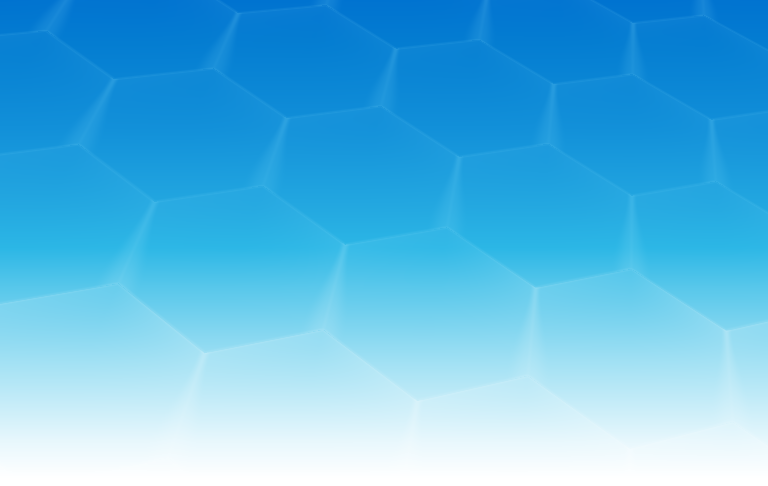
This background is drawn by a Shadertoy shader. Its source:

```glsl
const int STOP_COUNT = 9;
const float STOP_DEPTH[9] = float[9](0.0, 0.09, 0.265, 0.43, 0.51, 0.59, 0.745, 0.91, 0.985);
const vec3 STOP_COLOR[9] = vec3[9](
    vec3(0.00, 0.45, 0.815), vec3(0.015, 0.49, 0.82), vec3(0.07, 0.565, 0.85),
    vec3(0.14, 0.66, 0.88), vec3(0.17, 0.715, 0.90), vec3(0.34, 0.78, 0.92),
    vec3(0.63, 0.88, 0.955), vec3(0.91, 0.97, 0.99), vec3(1.0));

// Columns: first lattice step, second lattice step, anchor corner
const mat3 LATTICE_TO_CANVAS = mat3(
    0.2107, -0.1471, 0.104,
    -0.0374, -0.2354, 0.104,
    0.4495, 0.5035, 1.0);
const vec2 CORNER_OFFSET = vec2(-1.0, 2.0) / 3.0;
const mat2 HEX_BASIS = mat2(1.0, 0.0, 0.5, 0.8660254);

const vec3 GLOW_HIGH = vec3(0.55, 0.90, 1.0);
const vec3 GLOW_LOW = vec3(1.0);
const float LINE_WIDTH = 0.010;
const float LINE_STRENGTH = 0.09;
const float SIDE_LINE_SHARE = 0.4;
const float RIM_WIDTH = 0.15;
const float RIM_STRENGTH = 0.07;
const float RIM_LOW_GAIN = 2.4;
const float WEDGE_TOP = 0.03;
const float WEDGE_BOTTOM = 0.11;
const float WEDGE_STRENGTH = 0.12;

vec3 skyGradient(float depth) {
    vec3 color = STOP_COLOR[0];
    for (int i = 1; i < STOP_COUNT; i++) {
        float blend = clamp((depth - STOP_DEPTH[i - 1]) / (STOP_DEPTH[i] - STOP_DEPTH[i - 1]), 0.0, 1.0);
        color = mix(color, STOP_COLOR[i], blend);
    }
    return color;
}

// Offset from the nearest hexagon centre, with centres one unit apart
vec2 hexOffset(vec2 lattice) {
    vec2 base = floor(lattice);
    vec2 nearest = vec2(10.0);
    for (int i = 0; i < 4; i++) {
        vec2 corner = vec2(i % 2, i / 2);
        vec2 offset = HEX_BASIS * (lattice - base - corner);
        if (dot(offset, offset) < dot(nearest, nearest)) nearest = offset;
    }
    return nearest;
}

void mainImage(out vec4 fragColor, in vec2 fragCoord) {
    vec2 canvas = fragCoord / iResolution.xy;
    canvas.y = 1.0 - canvas.y;

    // Perspective onto the tiled plane
    vec3 plane = inverse(LATTICE_TO_CANVAS) * vec3(canvas, 1.0);
    vec2 lattice = plane.xy / plane.z + CORNER_OFFSET;
    vec2 position = HEX_BASIS * lattice;
    float pixel = 0.5 * (length(dFdx(position)) + length(dFdy(position)));
    vec2 offset = hexOffset(lattice);

    // Distances to the three pairs of edges
    float alongRight = offset.x;
    float alongTop = dot(offset, vec2(0.5, 0.8660254));
    float alongSide = dot(offset, vec2(-0.5, 0.8660254));
    float sideEdge = 0.5 - abs(alongSide);
    float upperEdge = 0.5 - max(alongRight, alongTop);
    float slantEdge = 0.5 - max(abs(alongRight), abs(alongTop));

    // Thin seams, fainter along the sides
    float seamWidth = LINE_WIDTH + pixel;
    float slantSeam = 1.0 - smoothstep(0.0, seamWidth, slantEdge);
    float sideSeam = 1.0 - smoothstep(0.0, seamWidth, sideEdge);
    float seam = max(slantSeam, SIDE_LINE_SHARE * sideSeam);

    // Soft rim beneath the upper edges, stronger toward the bottom
    float low = smoothstep(0.38, 0.68, canvas.y);
    float rim = exp(-upperEdge / RIM_WIDTH) * smoothstep(0.0, pixel, upperEdge);
    rim *= mix(1.0, RIM_LOW_GAIN, low);

    // Side glow that widens toward its lower corner
    float climb = dot(offset, vec2(0.8660254, 0.5));
    float drop = smoothstep(0.29, -0.29, climb);
    float wedgeWidth = mix(WEDGE_TOP, WEDGE_BOTTOM, drop);
    float wedge = 1.0 - smoothstep(0.1 * wedgeWidth, wedgeWidth, sideEdge);

    float glow = LINE_STRENGTH * seam + RIM_STRENGTH * rim + WEDGE_STRENGTH * wedge;
    vec3 color = skyGradient(canvas.y);
    color = mix(color, max(color, mix(GLOW_HIGH, GLOW_LOW, low)), glow);
    fragColor = vec4(color, 1.0);
}
```
